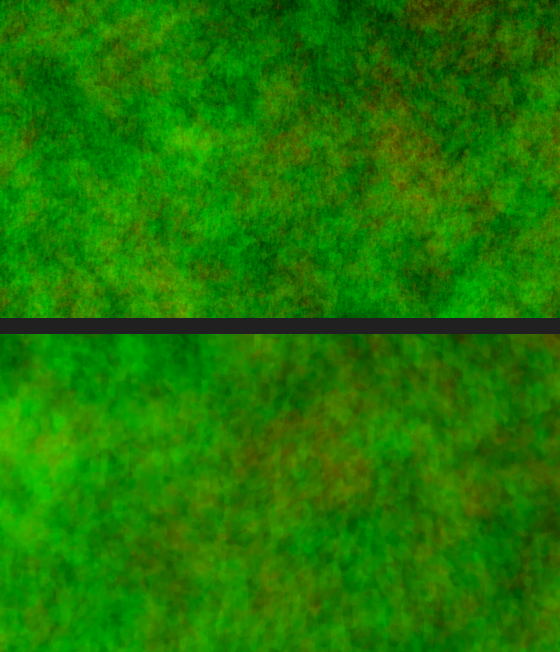
Top: the whole. Bottom: its middle third, enlarged.
Reproduce this texture procedurally as a Shadertoy shader.

```glsl
// Mottled mossy green, with cloudy light, olive stains and fine upright fibres.
#define BASE_GREEN 0.455
#define BASE_RED 0.094
#define GREEN_CONTRAST 0.23
#define RED_CONTRAST 0.27
#define CLOUD_SCALE 2.5
#define CLOUD_AMPLITUDE 0.66
#define OCTAVE_GAIN 0.89
#define CELL_SHARPNESS 10.0
#define FIBRE_SCALE vec2(130.0, 45.0)
#define FIBRE_STRENGTH 0.07
#define WARP 0.012

vec3 hash3(vec2 cell) {
    vec3 q = fract(cell.xyx * vec3(0.1031, 0.1030, 0.0973));
    q += dot(q, q.yxz + 33.33);
    return fract((q.xxy + q.yzz) * q.zyx);
}

// Cellular noise: random tones of nearby cell points, softly blended, -0.5 to 0.5.
float cellNoise(vec2 p) {
    vec2 cell = floor(p);
    vec2 local = p - cell;
    float tone = 0.0;
    float total = 0.0;
    for (int y = -1; y <= 1; y++) {
        for (int x = -1; x <= 1; x++) {
            vec2 offset = vec2(x, y);
            vec3 random = hash3(cell + offset);
            vec2 toPoint = offset + random.xy - local;
            float weight = exp(-CELL_SHARPNESS * dot(toPoint, toPoint));
            tone += weight * random.z;
            total += weight;
        }
    }
    return tone / total - 0.5;
}

// Layers from broad clouds through leafy blotches down to fine grain.
float mottle(vec2 p, float seed) {
    float sum = 0.0;
    float amplitude = CLOUD_AMPLITUDE;
    p *= CLOUD_SCALE;
    for (int i = 0; i < 7; i++) {
        sum += amplitude * cellNoise(p + seed + 17.3 * float(i));
        amplitude *= OCTAVE_GAIN;
        p = mat2(1.92, 0.56, -0.56, 1.92) * p;
    }
    return sum;
}

void mainImage(out vec4 fragColor, in vec2 fragCoord) {
    vec2 p = fragCoord / iResolution.y;
    vec2 uv = fragCoord / iResolution.xy;

    // Layered sines gently roughen the cloud edges
    vec2 bent = p + WARP * (sin(p.yx * 9.0 + vec2(0.4, 2.1))
                          + 0.5 * sin(p.yx * 23.0 + vec2(3.0, 1.2)));

    float light = mottle(bent, 41.0);
    float stain = mottle(bent, 137.0);
    float fibre = cellNoise(p * FIBRE_SCALE + 211.0);

    // Broad drift: bright low left, dim and brown at the upper right
    float corner = smoothstep(0.45, 1.25, uv.x * 0.65 + uv.y * 0.75);
    vec2 toGlow = uv - vec2(0.14, 0.28);
    float glow = exp(-7.0 * dot(toGlow, toGlow));
    light += 0.18 * glow - 0.36 * corner + 0.09;
    stain += 0.16 * glow + 0.24 * corner - 0.10;

    float green = BASE_GREEN + GREEN_CONTRAST * light + FIBRE_STRENGTH * fibre - 0.04 * stain;
    float red = BASE_RED + RED_CONTRAST * stain + 0.06 * light + 0.5 * FIBRE_STRENGTH * fibre;
    green = clamp(green, 0.16, 0.74);
    red = clamp(red, 0.0, green * 0.85);

    fragColor = vec4(red, green, 0.0, 1.0);
}
```
